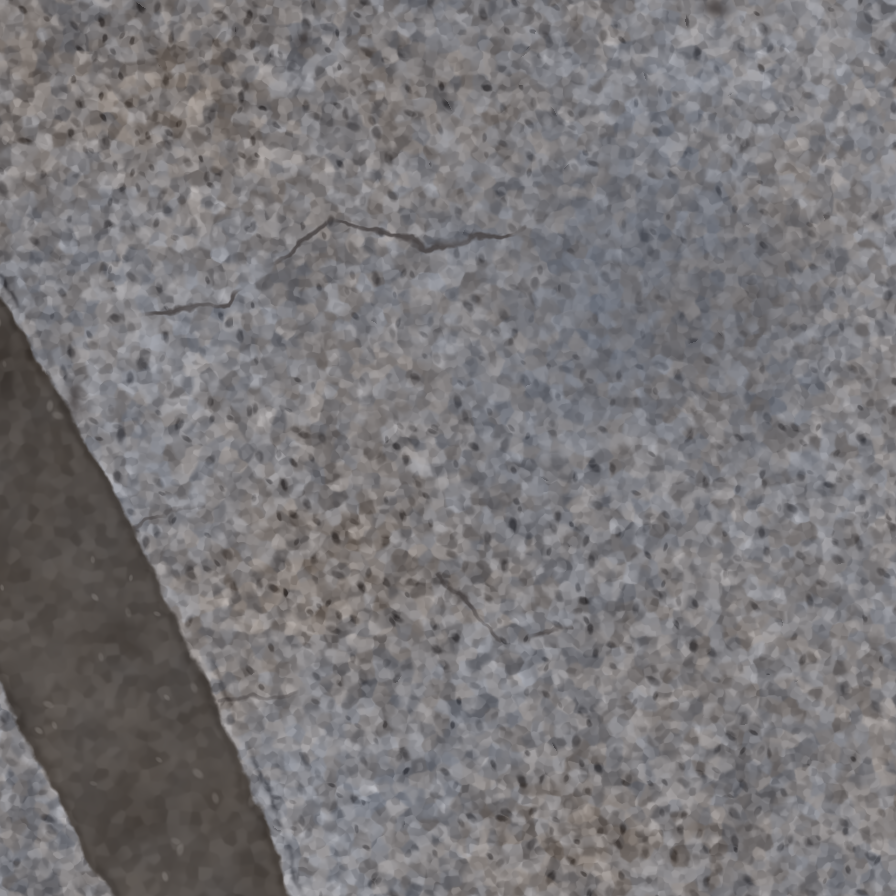
Reproduce this texture procedurally as a Shadertoy shader.

```glsl
const vec3 STONE = vec3(0.497, 0.490, 0.500);
const vec3 MORTAR = vec3(0.325, 0.303, 0.288);
const vec3 WARM = vec3(0.030, 0.002, -0.032);
const vec3 CRACK_COLOR = vec3(0.27, 0.25, 0.25);

const vec2 LONG_CRACK[8] = vec2[8](
    vec2(0.16, 0.650), vec2(0.254, 0.659), vec2(0.28, 0.690), vec2(0.338, 0.727),
    vec2(0.371, 0.753), vec2(0.43, 0.742), vec2(0.475, 0.724), vec2(0.586, 0.746));

vec3 hash3(vec2 p) {
    vec3 q = fract(p.xyx * vec3(0.1031, 0.1030, 0.0973));
    q += dot(q, q.yxz + 33.33);
    return fract((q.xxy + q.yzz) * q.zyx);
}

float noise(vec2 p) {
    vec2 i = floor(p), f = fract(p);
    f = f * f * (3.0 - 2.0 * f);
    float low = mix(hash3(i).x, hash3(i + vec2(1, 0)).x, f.x);
    float high = mix(hash3(i + vec2(0, 1)).x, hash3(i + vec2(1, 1)).x, f.x);
    return mix(low, high, f.y);
}

// Layered noise, centred on zero
float fbm(vec2 p) {
    float sum = 0.0, amp = 0.5;
    for (int i = 0; i < 4; i++) {
        sum += amp * (noise(p) - 0.5);
        p = mat2(0.8, 0.6, -0.6, 0.8) * p * 2.03 + 17.0;
        amp *= 0.5;
    }
    return sum;
}

// Softly blended random cells: x is tone, y is tint, both centred on zero
vec2 grains(vec2 p, float sharpness) {
    vec2 cell = floor(p), sum = vec2(0.0);
    float total = 0.0;
    for (int y = -1; y <= 1; y++)
    for (int x = -1; x <= 1; x++) {
        vec2 id = cell + vec2(x, y);
        vec2 d = id + hash3(id).xy - p;
        float w = exp(-sharpness * dot(d, d));
        sum += w * (hash3(id + 91.0).xy - 0.5);
        total += w;
    }
    return sum / max(total, 1e-5);
}

// Scattered slanted flecks; size is relative to the cell
float flecks(vec2 p, float density, float size, float seed) {
    vec2 cell = floor(p);
    float cover = 0.0;
    for (int y = -1; y <= 1; y++)
    for (int x = -1; x <= 1; x++) {
        vec2 id = cell + vec2(x, y);
        vec3 r = hash3(id + seed), s = hash3(id + seed + 37.0);
        vec2 d = p - id - r.xy;
        float a = mix(-0.5, 1.3, s.x);
        d = mat2(cos(a), -sin(a), sin(a), cos(a)) * d;
        float dist = length(d * vec2(1.35, 0.8)) / (size * mix(0.55, 1.2, s.y));
        float spot = 1.0 - smoothstep(0.45, 1.3, dist);
        cover = max(cover, spot * step(r.z, density) * mix(0.5, 1.0, s.z));
    }
    return cover;
}

float blob(vec2 p, vec2 center, vec2 radii) {
    vec2 q = (p - center) / radii;
    return exp(-dot(q, q));
}

float crack(vec2 p, vec2 a, vec2 b, float width) {
    vec2 ab = b - a;
    float t = clamp(dot(p - a, ab) / dot(ab, ab), 0.0, 1.0);
    return 1.0 - smoothstep(0.2 * width, width, length(p - a - ab * t));
}

float allCracks(vec2 p) {
    float c = 0.0;
    for (int i = 0; i < 7; i++)
        c = max(c, crack(p, LONG_CRACK[i], LONG_CRACK[i + 1], 0.0042));
    c = max(c, crack(p, vec2(0.488, 0.362), vec2(0.560, 0.286), 0.0036));
    c = max(c, crack(p, vec2(0.560, 0.286), vec2(0.638, 0.297), 0.0036));
    c = max(c, 0.7 * crack(p, vec2(0.143, 0.414), vec2(0.240, 0.447), 0.0034));
    return max(c, 0.6 * crack(p, vec2(0.247, 0.219), vec2(0.378, 0.232), 0.0034));
}

vec3 stone(vec2 p) {
    // Broad stains
    float shade = blob(p, vec2(0.70, 0.66), vec2(0.20, 0.16));
    float rust = blob(p, vec2(0.20, 0.90), vec2(0.22, 0.10))
               + blob(p, vec2(0.37, 0.37), vec2(0.15, 0.10))
               + blob(p, vec2(0.65, 0.06), vec2(0.18, 0.07));
    float pale = blob(p, vec2(0.20, 0.56), vec2(0.16, 0.20))
               + blob(p, vec2(0.38, 0.08), vec2(0.13, 0.11))
               + blob(p, vec2(0.90, 0.92), vec2(0.20, 0.12));
    float cloud = fbm(p * 6.0 + 4.0);
    float contrast = 1.0 - 0.45 * shade + 0.2 * rust;

    // Mineral grains
    vec2 warped = p + 0.006 * vec2(fbm(p * 60.0), fbm(p * 60.0 + 50.0));
    vec2 coarse = grains(warped * 72.0, 9.0);
    vec2 fine = grains(warped * 135.0 + 40.0, 8.0);
    float tone = (0.17 * coarse.x + 0.13 * fine.x) * contrast;
    tone += 0.10 * cloud + 0.035 * pale - 0.045 * shade - 0.030 * rust;
    float density = 0.28 + 0.15 * rust + 0.5 * cloud;
    tone -= 0.16 * contrast * flecks(warped * 50.0, density, 0.29, 7.0);
    tone += 0.07 * contrast * flecks(warped * 44.0, 0.22, 0.36, 63.0);

    float warmth = 0.65 * rust - 0.45 * shade - 0.25 * pale
                 + 0.8 * coarse.y + 1.1 * fbm(p * 9.0 + 30.0);
    return STONE + tone + WARM * warmth;
}

vec3 mortar(vec2 p) {
    float tone = 0.10 * fbm(p * 14.0) + 0.07 * grains(p * 85.0, 7.0).x;
    tone += 0.10 * flecks(p * 55.0, 0.08, 0.28, 21.0);
    tone -= 0.06 * blob(p, vec2(0.01, 0.62), vec2(0.05, 0.06));
    return MORTAR + tone + 0.5 * WARM * fbm(p * 20.0 + 9.0);
}

void mainImage(out vec4 fragColor, in vec2 fragCoord) {
    vec2 p = fragCoord / iResolution.xy;
    vec3 color = stone(p);

    // Cracks and pits
    vec2 bent = p + 0.022 * vec2(fbm(p * 32.0), fbm(p * 32.0 + 70.0));
    float broken = smoothstep(0.15, 0.6, noise(p * 38.0 + 5.0));
    color = mix(color, CRACK_COLOR, 0.8 * allCracks(bent) * broken);
    float pits = blob(bent, vec2(0.794, 0.993), vec2(0.015, 0.012))
               + blob(bent, vec2(0.335, 0.952), vec2(0.008, 0.010))
               + blob(bent, vec2(0.085, 0.550), vec2(0.010, 0.016));
    color = mix(color, CRACK_COLOR, 0.85 * min(pits, 1.0));

    // Mortar joint with chipped rims
    float rough = 0.018 * fbm(p * 16.0) + 0.010 * fbm(p * 48.0);
    float right = 0.88 * (p.x - 0.325 + 0.35 * p.y + 0.20 * p.y * p.y) + rough;
    float left = 0.88 * (0.12 - 0.52 * p.y - p.x) + rough;
    float edge = max(right, left);
    float chip = smoothstep(0.45, 0.75, noise(p * 13.0 + 2.0));
    color += 0.05 * exp(-pow((edge - 0.006) / 0.006, 2.0));
    color -= 0.15 * chip * exp(-pow((right - 0.013) / 0.003, 2.0));
    vec3 joint = mortar(p) - 0.05 * exp(-pow((edge + 0.004) / 0.005, 2.0));
    color = mix(joint, color, smoothstep(-0.0025, 0.0025, edge));

    fragColor = vec4(clamp(color, 0.0, 1.0), 1.0);
}
```
